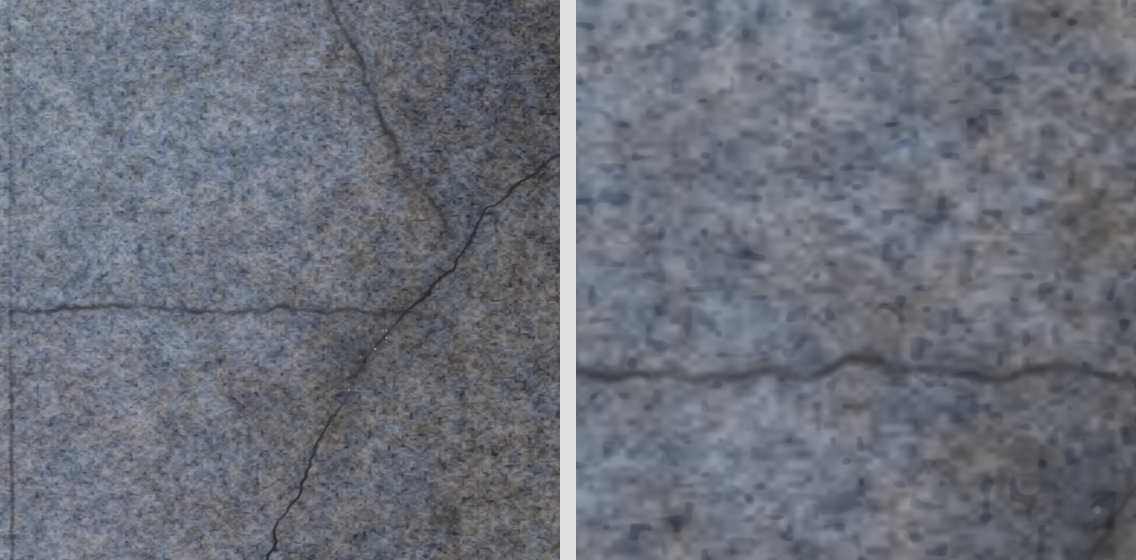
Left: the whole. Right: its middle third, enlarged.
This texture is drawn by a Shadertoy shader. Its source:

```glsl
// Weathered grey paving stone: mottled blue-grey grain with a soft light falloff,
// three jagged cracks drawn as warped polylines, and dirt gathered around them.
// Everything is measured in canvas units, origin at the lower left.

const vec3 COOL_STONE = vec3(0.463, 0.482, 0.535);
const vec3 WARM_STONE = vec3(0.387, 0.386, 0.398);
const vec3 CRACK_COLOR = vec3(0.17, 0.17, 0.185);
const vec3 CHIP_COLOR = vec3(0.62, 0.62, 0.60);
const vec2 GRAIN_FREQ = vec2(92.0, 118.0);
const float GRAIN_CONTRAST = 0.135;
const float FINE_CONTRAST = 0.125;
const float MOTTLE_CONTRAST = 0.075;
const float FLECK_DEPTH = 0.085;
const float CRACK_JITTER = 0.010;
const float MAIN_WIDTH = 0.0032;
const float SIDE_WIDTH = 0.0065;
const float SEAM_X = 0.022;

const vec2 MAIN_CRACK[11] = vec2[11](
    vec2(1.01, 0.735), vec2(0.87, 0.625), vec2(0.846, 0.577), vec2(0.814, 0.521),
    vec2(0.716, 0.437), vec2(0.664, 0.375), vec2(0.618, 0.290), vec2(0.576, 0.225),
    vec2(0.534, 0.121), vec2(0.501, 0.073), vec2(0.470, -0.01));
const vec2 UPPER_CRACK[5] = vec2[5](
    vec2(0.580, 1.01), vec2(0.645, 0.889), vec2(0.677, 0.798),
    vec2(0.714, 0.714), vec2(0.812, 0.577));
const vec2 LEVEL_CRACK[5] = vec2[5](
    vec2(0.023, 0.440), vec2(0.195, 0.456), vec2(0.378, 0.443),
    vec2(0.534, 0.450), vec2(0.716, 0.443));

float hash(vec2 cell) {
    vec3 q = fract(vec3(cell.xyx) * 0.1031);
    q += dot(q, q.yzx + 33.33);
    return fract((q.x + q.y) * q.z);
}

// Value noise, centred on zero
float noise(vec2 p) {
    vec2 cell = floor(p), f = fract(p);
    f = f * f * (3.0 - 2.0 * f);
    float low = mix(hash(cell), hash(cell + vec2(1, 0)), f.x);
    float high = mix(hash(cell + vec2(0, 1)), hash(cell + vec2(1, 1)), f.x);
    return mix(low, high, f.y) - 0.5;
}

float segmentDistance(vec2 p, vec2 a, vec2 b) {
    vec2 pa = p - a, ba = b - a;
    return length(pa - ba * clamp(dot(pa, ba) / dot(ba, ba), 0.0, 1.0));
}

float line(float d, float width, float pixel) {
    return 1.0 - smoothstep(0.0, width + pixel, d);
}

float spot(vec2 p, vec2 center, float radius) {
    return 1.0 - smoothstep(0.65, 1.2, length(p - center) / radius);
}

void mainImage(out vec4 fragColor, in vec2 fragCoord) {
    vec2 uv = fragCoord / iResolution.xy;
    float pixel = 1.0 / iResolution.y;

    // Light falloff and broad drifts of cool and warm stone
    float broad = noise(uv * 7.0) + 0.6 * noise(uv * 17.0 + 40.0);
    float warmth = smoothstep(0.2, 1.05, uv.x + 0.25 * (0.5 - uv.y) + 0.16 * broad);
    vec3 color = mix(COOL_STONE, WARM_STONE, warmth);
    color += vec3(0.01, 0.025, 0.03) * (1.0 - smoothstep(0.0, 0.8, length(uv - vec2(0.1, 0.95))));
    color -= 0.075 * (1.0 - smoothstep(0.0, 0.5, length(uv - vec2(1.0, 0.92))));

    // Mottling, grain, dark flecks and slight tint changes
    vec2 grainUv = uv + 0.004 * vec2(noise(uv * 60.0), noise(uv * 60.0 + 9.0));
    float mottle = noise(uv * 26.0 + 5.0) + 0.8 * noise(uv * 52.0 + 70.0);
    float grain = noise(grainUv * GRAIN_FREQ);
    float fine = noise(grainUv * GRAIN_FREQ * 2.1 + 13.0);
    float fleck = smoothstep(0.2, 0.42, noise(grainUv * GRAIN_FREQ * 1.3 + 31.0));
    color += MOTTLE_CONTRAST * mottle + GRAIN_CONTRAST * grain + FINE_CONTRAST * fine;
    color -= FLECK_DEPTH * fleck * vec3(1.1, 1.0, 0.8);
    color += vec3(0.035, 0.005, -0.04) * (noise(uv * 38.0 + 90.0) + 0.5 * broad);

    // Distances to the jagged cracks
    vec2 jitter = vec2(noise(uv * 34.0), noise(uv * 34.0 + 50.0));
    jitter += 0.5 * vec2(noise(uv * 95.0), noise(uv * 95.0 + 20.0));
    vec2 p = uv + CRACK_JITTER * jitter;
    float mainD = 9.0, upperD = 9.0, levelD = 9.0;
    for (int i = 0; i < 10; i++)
        mainD = min(mainD, segmentDistance(p, MAIN_CRACK[i], MAIN_CRACK[i + 1]));
    for (int i = 0; i < 4; i++) {
        upperD = min(upperD, segmentDistance(p, UPPER_CRACK[i], UPPER_CRACK[i + 1]));
        levelD = min(levelD, segmentDistance(p, LEVEL_CRACK[i], LEVEL_CRACK[i + 1]));
    }

    // Dirt halos, heaviest where the cracks meet, and round stains
    float junction = exp(-8.0 * dot(uv - vec2(0.69, 0.43), uv - vec2(0.69, 0.43)) / 0.25);
    float dirt = 0.20 * exp(-mainD / 0.035) * (0.3 + junction);
    dirt += 0.17 * exp(-upperD / 0.016) + 0.12 * exp(-levelD / 0.011);
    dirt += 0.10 * spot(p, vec2(0.61, 0.36), 0.06);
    dirt += 0.19 * spot(p, vec2(0.797, 0.078), 0.034);
    dirt += 0.09 * spot(p, vec2(0.49, 0.265), 0.05) + 0.06 * spot(p, vec2(0.31, 0.245), 0.03);
    color *= 1.0 - dirt * (1.0 + 0.8 * mottle);

    // Crack cores, broken up along their length
    float wear = clamp(0.75 + 0.9 * noise(uv * 28.0 + 61.0), 0.0, 1.0);
    float clogged = spot(uv, vec2(0.65, 0.35), 0.10);
    float core = line(mainD, MAIN_WIDTH, pixel) * (1.0 - 0.65 * clogged) * (0.55 + 0.45 * wear);
    core = max(core, 0.55 * wear * line(upperD, SIDE_WIDTH, pixel));
    core = max(core, 0.65 * wear * line(levelD, SIDE_WIDTH * 0.8, pixel));
    color = mix(color, CRACK_COLOR, core);

    // Pale chips caught in the main crack
    vec2 chipUv = uv * 150.0;
    float chip = step(0.93, hash(floor(chipUv) + 7.0));
    chip *= 1.0 - smoothstep(0.2, 0.5, length(fract(chipUv) - 0.5));
    color = mix(color, CHIP_COLOR, 0.7 * chip * clogged * line(mainD, 0.022, pixel));

    // Seam along the left border
    float seamD = abs(uv.x - SEAM_X + 0.006 * uv.y + 0.003 * noise(uv * 40.0));
    color *= 1.0 - line(seamD, 0.005, pixel) * mix(0.30, 0.10, smoothstep(0.1, 0.6, uv.y));
    fragColor = vec4(clamp(color, 0.0, 1.0), 1.0);
}
```
